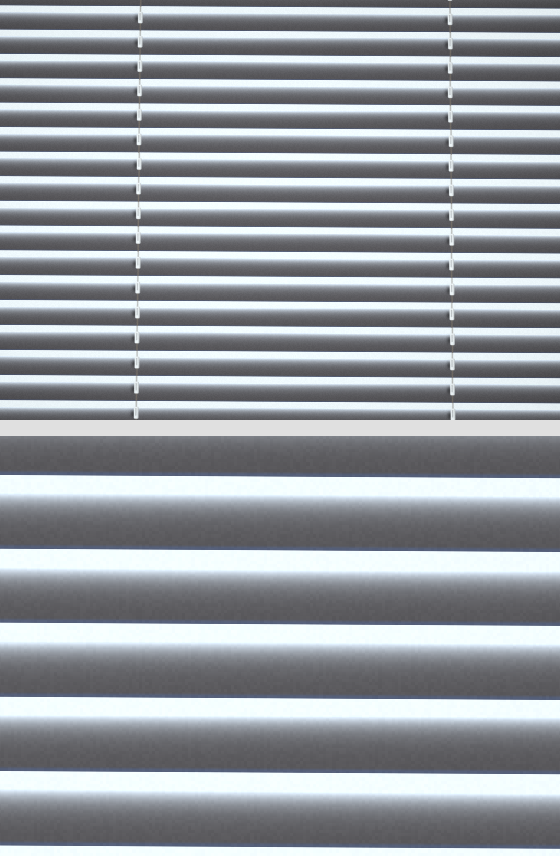
Top: the whole. Bottom: its middle third, enlarged.
This pattern is drawn by a WebGL 1 fragment shader. Its source:

```glsl
precision highp float;
uniform vec2 u_resolution;

// Lengths are fractions of the canvas height
#define PITCH 0.05762
#define FIRST_EDGE 0.0139
#define STRETCH 0.00118
#define TILT 0.0058
#define GLOW_START 0.24
#define GLOW_FADE 0.17
#define CLIP_HALF vec2(0.0056, 0.0135)
#define CORD_HALF 0.0015
#define GRAIN 0.022
#define VIGNETTE 0.13

float hash(vec2 p) {
  return fract(sin(dot(p, vec2(12.99, 78.23))) * 4375.85);
}

float roundedBox(vec2 p, vec2 halfSize, float radius) {
  vec2 q = abs(p) - halfSize + radius;
  return length(max(q, 0.0)) + min(max(q.x, q.y), 0.0) - radius;
}

float cover(float dist, float px) {
  return 1.0 - smoothstep(-px, px, dist);
}

// Slat shade: t runs from the lit upper edge (0) to the next edge below (1)
vec3 slatColor(float t, float row, float x, float px) {
  float wave = sin(x * 3.1 + row * 1.7) + 0.5 * sin(x * 7.3 - row * 2.3);
  float start = GLOW_START + 0.012 * wave;
  float fade = GLOW_FADE * (0.95 + 0.1 * hash(vec2(row, 3.0)));
  float glow = exp(-max(t - start, 0.0) / fade);
  vec3 white = vec3(0.95, 0.985, 1.0);
  vec3 shade = vec3(0.335, 0.330, 0.342);
  vec3 col = min(shade + vec3(0.61, 0.68, 0.73) * glow, white);

  // Bluish fringe, then the crisp start of the next lit edge
  col = mix(col, vec3(0.33, 0.37, 0.47), smoothstep(0.92, 0.97, t));
  return mix(col, white, smoothstep(1.0 - px / PITCH, 1.0, t));
}

// Ladder cord with one translucent clip per slat
vec3 addCord(vec3 col, float dx, float t, float px) {
  vec2 p = vec2(dx, (t - 0.45) * PITCH);

  // Soft shadow cast to the left of the clip
  vec2 s = (p - vec2(-0.0075, 0.002)) / vec2(0.006, 0.008);
  col *= 1.0 - 0.4 * exp(-dot(s, s));

  vec3 cord = mix(vec3(0.66, 0.66, 0.64), vec3(0.50, 0.47, 0.43),
                  smoothstep(0.2, 0.8, t));
  col = mix(col, cord, 0.8 * cover(abs(dx) - CORD_HALF, px));

  float body = roundedBox(p, CLIP_HALF, 0.003);
  float slot = roundedBox(p - vec2(-0.0008, -0.002), vec2(0.0011, 0.008), 0.001);
  vec3 clip = mix(vec3(0.93, 0.96, 0.97), vec3(0.64, 0.66, 0.67),
                  0.75 * cover(slot, px));
  clip *= 1.0 - 0.16 * smoothstep(0.001, 0.0055, dx);
  return mix(col, clip, cover(body, px * 0.8));
}

void main() {
  float px = 1.0 / u_resolution.y;
  vec2 p = gl_FragCoord.xy * px;
  vec2 uv = gl_FragCoord.xy / u_resolution;
  float down = 1.0 - p.y;

  // Rows tilt slightly and widen towards the bottom
  float s = (down - FIRST_EDGE - TILT * p.x) / PITCH;
  float rows = s - STRETCH * s * s;
  float row = floor(rows);
  float t = rows - row;
  vec3 col = slatColor(t, row, p.x, px);

  // Two cords that spread apart towards the bottom
  float aspect = u_resolution.x / u_resolution.y;
  for (int i = 0; i < 2; i++) {
    float side = float(i);
    float cordX = mix(0.2513 - 0.0078 * down, 0.8034 + 0.0052 * down, side);
    float jitter = 0.0012 * (hash(vec2(row, side + 7.0)) - 0.5);
    col = addCord(col, (uv.x - cordX) * aspect + jitter, t, px);
  }

  // Corner falloff and fine grain
  vec2 q = uv * 2.0 - vec2(0.9, 0.95);
  col *= 1.02 - VIGNETTE * dot(q, q) * (1.0 - 0.75 * col.g);
  col += GRAIN * (hash(floor(p * 384.0)) - 0.5);
  gl_FragColor = vec4(clamp(col, 0.0, 1.0), 1.0);
}
```
